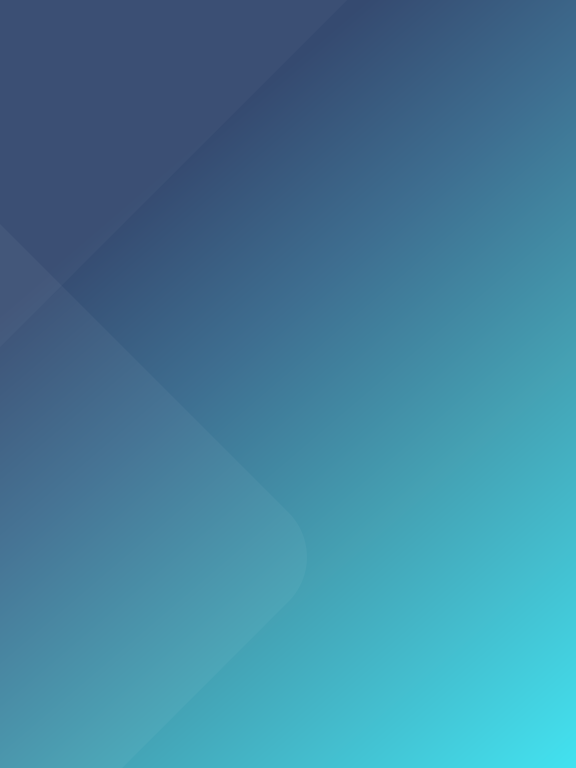
Reproduce this background procedurally as a WebGL 2 fragment shader.

```glsl
#version 300 es
precision highp float;

// A diagonal navy-to-cyan gradient under two faint translucent panels:
// a half-plane over the upper left and a tilted, rounded square corner at the left.
// Both panels are signed distances, blended as thin veils of white.

uniform vec2 u_resolution;
out vec4 fragColor;

// Lengths are in canvas heights, measured from the upper left corner.
const vec3 NAVY  = vec3(0.208, 0.290, 0.439);
const vec3 STEEL = vec3(0.243, 0.431, 0.565);
const vec3 TEAL  = vec3(0.269, 0.627, 0.700);
const vec3 CYAN  = vec3(0.260, 0.886, 0.940);
const vec4 STOPS = vec4(0.310, 0.547, 0.833, 1.247);
const vec2 GRADIENT_DIR = vec2(0.65, 0.76);

const float BAND_OFFSET   = 0.452;
const float BAND_VEIL     = 0.030;
const vec2  CORNER_TIP    = vec2(0.4336, 0.7253);
const float CORNER_RADIUS = 0.082;
const float CORNER_VEIL   = 0.042;

const float INV_SQRT2 = 0.70711;

// Position of t between two stops, clamped to 0..1.
float ramp(float from, float to, float t) {
    return clamp((t - from) / (to - from), 0.0, 1.0);
}

vec3 gradientColor(float t) {
    vec3 color = mix(NAVY, STEEL, ramp(STOPS.x, STOPS.y, t));
    color = mix(color, TEAL, ramp(STOPS.y, STOPS.z, t));
    return mix(color, CYAN, ramp(STOPS.z, STOPS.w, t));
}

// Negative above and to the left of the diagonal.
float bandDistance(vec2 p) {
    return (p.x + p.y - BAND_OFFSET) * INV_SQRT2;
}

// Rounded right angle that points to the right.
float cornerDistance(vec2 p) {
    vec2 d = p - CORNER_TIP;
    vec2 q = vec2(d.x - d.y, d.x + d.y) * INV_SQRT2 + CORNER_RADIUS;
    return length(max(q, 0.0)) + min(max(q.x, q.y), 0.0) - CORNER_RADIUS;
}

// Antialiased inside of a signed distance.
float coverage(float dist) {
    return clamp(0.5 - dist * u_resolution.y, 0.0, 1.0);
}

void main() {
    vec2 p = gl_FragCoord.xy / u_resolution.y;
    p.y = 1.0 - p.y;

    // Base gradient
    vec3 color = gradientColor(dot(p, GRADIENT_DIR));

    // Translucent panels
    color = mix(color, vec3(1.0), BAND_VEIL * coverage(bandDistance(p)));
    color = mix(color, vec3(1.0), CORNER_VEIL * coverage(cornerDistance(p)));

    fragColor = vec4(color, 1.0);
}
```
